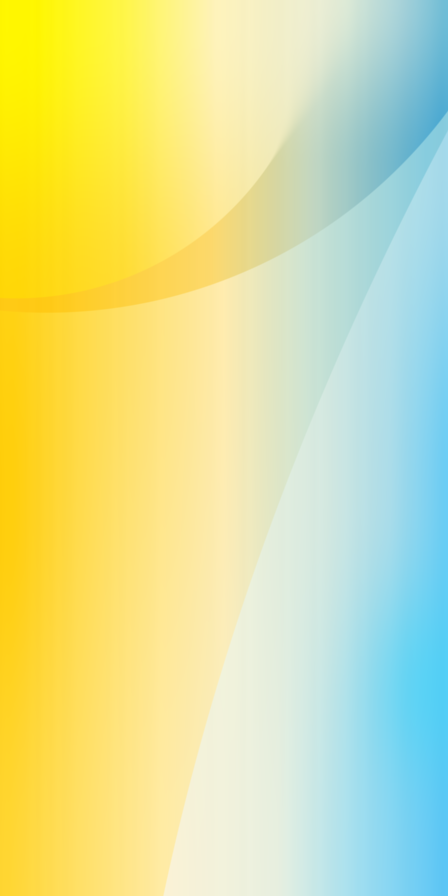
This background is drawn by a WebGL 1 fragment shader. Its source:

```glsl
precision highp float;
// Soft abstract backdrop: a yellow disc and a curved band sweep over a field
// running from amber to pale blue, with a bright blue sheet at the right.
// Each region blends horizontal colour ramps; curves mask the regions.

uniform vec2 u_resolution;

// Piecewise linear ramp through four colours at increasing stops.
vec3 ramp(float x, vec4 stops, vec3 a, vec3 b, vec3 c, vec3 d) {
  vec3 t = clamp((x - stops.xyz) / (stops.yzw - stops.xyz), 0.0, 1.0);
  return mix(mix(mix(a, b, t.x), c, t.y), d, t.z);
}

// Smooth coverage: one where the signed distance is negative.
float inside(float dist, float softness) {
  return 1.0 - smoothstep(-softness, softness, dist);
}

float circle(vec2 p, vec2 center, float radius) {
  return length(p - center) - radius;
}

// Signed distance, approximately, to the bent left edge of the blue sheet.
float sheetEdge(vec2 p) {
  float edgeX = 0.3646 + 0.212 * p.y + 0.0935 * p.y * p.y;
  float slope = 0.212 + 0.187 * p.y;
  return (edgeX - p.x) / sqrt(1.0 + slope * slope);
}

float glow(vec2 p, vec2 center, vec2 size) {
  vec2 d = (p - center) / size;
  return exp(-dot(d, d));
}

float hash(float n) {
  n = fract(n * 0.1031);
  n *= n + 33.33;
  return fract(n * (n + n));
}

// Smooth one-dimensional noise, centred on zero.
float streaks(float x) {
  float cell = floor(x);
  return mix(hash(cell), hash(cell + 1.0), smoothstep(0.0, 1.0, x - cell)) - 0.5;
}

vec3 fieldColor(vec2 p) {
  vec3 low = ramp(p.x, vec4(0.02, 0.36, 0.52, 0.70),
    vec3(1.00, 0.84, 0.20), vec3(1.00, 0.92, 0.64),
    vec3(0.97, 0.93, 0.77), vec3(0.82, 0.90, 0.84));
  vec3 high = ramp(p.x, vec4(0.03, 0.50, 0.69, 0.95),
    vec3(1.00, 0.83, 0.10), vec3(0.995, 0.92, 0.68),
    vec3(0.80, 0.89, 0.83), vec3(0.53, 0.80, 0.87));
  vec3 color = mix(low, high, smoothstep(0.0, 1.3, p.y));
  return color - vec3(0.0, 0.025, 0.08) * glow(p, vec2(0.0, 0.82), vec2(0.15, 0.45));
}

vec3 sheetColor(vec2 p) {
  vec3 low = ramp(p.x, vec4(0.38, 0.62, 0.80, 1.00),
    vec3(0.98, 0.95, 0.84), vec3(0.91, 0.94, 0.88),
    vec3(0.63, 0.87, 0.94), vec3(0.35, 0.77, 0.96));
  vec3 middle = ramp(p.x, vec4(0.52, 0.73, 0.87, 1.00),
    vec3(0.94, 0.95, 0.86), vec3(0.83, 0.91, 0.88),
    vec3(0.67, 0.86, 0.91), vec3(0.41, 0.80, 0.96));
  vec3 high = ramp(p.x, vec4(0.65, 0.80, 0.92, 1.00),
    vec3(0.87, 0.92, 0.87), vec3(0.77, 0.89, 0.89),
    vec3(0.69, 0.87, 0.91), vec3(0.64, 0.85, 0.92));
  vec3 color = mix(low, middle, smoothstep(0.0, 0.9, p.y));
  color = mix(color, high, smoothstep(0.9, 1.65, p.y));
  return mix(color, vec3(0.25, 0.83, 0.97),
    0.55 * glow(p, vec2(0.95, 0.47), vec2(0.13, 0.23)));
}

vec3 bandColor(vec2 p) {
  vec3 low = ramp(p.x, vec4(0.10, 0.47, 0.70, 0.98),
    vec3(1.00, 0.79, 0.08), vec3(0.99, 0.85, 0.42),
    vec3(0.76, 0.84, 0.76), vec3(0.27, 0.65, 0.82));
  vec3 high = ramp(p.x, vec4(0.68, 0.78, 0.90, 1.00),
    vec3(0.95, 0.94, 0.83), vec3(0.85, 0.91, 0.84),
    vec3(0.65, 0.82, 0.85), vec3(0.43, 0.74, 0.84));
  return mix(low, high, smoothstep(1.62, 2.02, p.y));
}

vec3 discColor(vec2 p) {
  vec3 low = ramp(p.x, vec4(0.04, 0.28, 0.48, 0.72),
    vec3(1.00, 0.84, 0.03), vec3(1.00, 0.86, 0.20),
    vec3(1.00, 0.90, 0.53), vec3(0.88, 0.90, 0.77));
  vec3 high = ramp(p.x, vec4(0.08, 0.28, 0.48, 0.72),
    vec3(1.00, 0.965, 0.00), vec3(1.00, 0.965, 0.29),
    vec3(0.995, 0.95, 0.73), vec3(0.92, 0.93, 0.83));
  return mix(low, high, smoothstep(1.30, 1.95, p.y));
}

void main() {
  // Canvas is one unit wide and two units high.
  vec2 p = gl_FragCoord.xy / u_resolution * vec2(1.0, 2.0);
  float softness = 1.0 / u_resolution.x;

  // Layers from back to front; the disc rim dissolves toward the top.
  vec3 color = fieldColor(p);
  color = mix(color, sheetColor(p), inside(sheetEdge(p), softness));
  float band = inside(circle(p, vec2(0.104, 2.418), 1.116), softness);
  color = mix(color, bandColor(p), band);
  float rim = softness + 0.09 * smoothstep(1.62, 1.95, p.y);
  float disc = inside(circle(p, vec2(0.036, 2.016), 0.682), rim);
  color = mix(color, discColor(p), disc);

  // Faint vertical grain.
  color += 0.008 * streaks(p.x * 70.0);
  gl_FragColor = vec4(clamp(color, 0.0, 1.0), 1.0);
}
```
